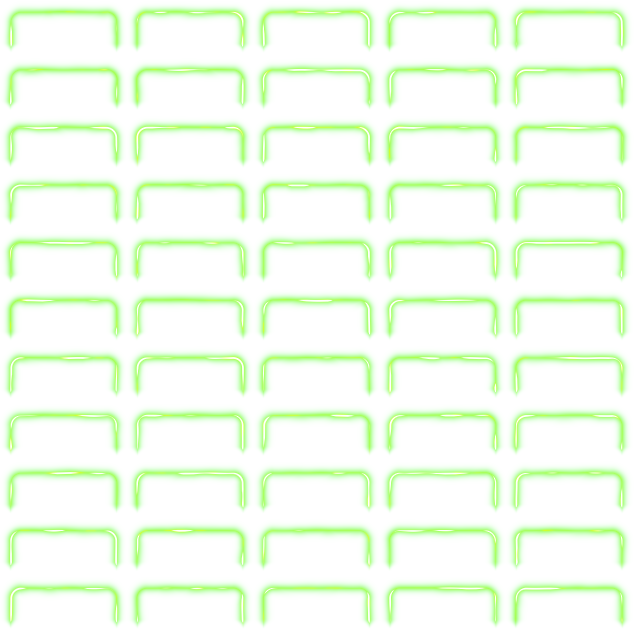
This pattern is drawn by a Shadertoy shader. Its source:

```glsl
// A 5 by 11 grid of green neon brackets, open at the bottom, on white.
// Each bracket is a rounded-box distance with a soft glow; gradient noise
// splits its stroke into two strands with thin white slivers between them.

// Layout, in canvas heights, measured from the top left
const vec2 COUNT = vec2(5.0, 11.0);
const vec2 PITCH = vec2(0.1974, 0.0900);
const vec2 START = vec2(0.0009, 0.0007);
const float TOP_MARGIN = 0.0182;
const float HALF_WIDTH = 0.0828;
const float RADIUS = 0.0160;
const float LEG_LENGTH = 0.0625;

// Stroke and glow
const float GLOW_DECAY = 0.0055;
const float GLOW_REACH = 0.0104;
const float GLOW_DEPTH = 0.64;
const float GAP_HALF = 0.0014;
const float WOBBLE = 0.0012;
const float NOISE_SCALE = 23.0;

vec2 hash22(vec2 p) {
    vec3 q = fract(p.xyx * vec3(0.1031, 0.1030, 0.0973));
    q += dot(q, q.yzx + 33.33);
    return fract((q.xx + q.yz) * q.zy);
}

float gradientDot(vec2 cell, vec2 offset) {
    float angle = 6.2832 * hash22(cell).x;
    return dot(vec2(cos(angle), sin(angle)), offset);
}

float gradientNoise(vec2 p) {
    vec2 i = floor(p), f = fract(p);
    vec2 u = f * f * f * (f * (f * 6.0 - 15.0) + 10.0);
    vec2 e = vec2(0.0, 1.0);
    return mix(
        mix(gradientDot(i, f), gradientDot(i + e.yx, f - e.yx), u.x),
        mix(gradientDot(i + e.xy, f - e.xy), gradientDot(i + e.yy, f - e.yy), u.x),
        u.y);
}

// Signed distance to a rounded slab without a lower edge; p.y is depth below its top
float bracketDistance(vec2 p) {
    vec2 q = vec2(abs(p.x) - HALF_WIDTH, -p.y) + RADIUS;
    return length(max(q, 0.0)) + min(max(q.x, q.y), 0.0) - RADIUS;
}

void mainImage(out vec4 fragColor, in vec2 fragCoord) {
    float pixel = 1.0 / iResolution.y;
    vec2 uv = fragCoord * pixel;
    uv.y = 1.0 - uv.y;

    // Cell index and local position
    vec2 grid = (uv - START) / PITCH;
    vec2 id = clamp(floor(grid), vec2(0.0), COUNT - 1.0);
    vec2 p = (grid - id) * PITCH - vec2(0.5 * PITCH.x, TOP_MARGIN);

    // Noise unique to each bracket
    vec2 seed = 60.0 * hash22(id + 7.0);
    float split = gradientNoise(p * NOISE_SCALE + seed);
    float sway = gradientNoise(p * NOISE_SCALE + seed + 91.7);
    float heat = gradientNoise(p * NOISE_SCALE * 1.7 + seed + 173.3);

    // Gap between strands, wider on the legs and closed at the tips
    float leg = smoothstep(0.0, RADIUS, p.y);
    float gap = GAP_HALF * clamp(2.6 * split + 0.1 + 0.4 * leg, 0.0, 1.0);
    gap *= 1.0 - smoothstep(0.78, 0.92, p.y / LEG_LENGTH);
    float center = WOBBLE * sway - 0.5 * gap;
    float edge = abs(bracketDistance(p) - center) - gap;
    float d = max(edge, 0.0);

    // Glow narrows to a point and fades at the end of each leg
    float fade = 1.0 - smoothstep(0.76, 1.03, p.y / LEG_LENGTH);
    float g = d / mix(0.3, 1.0, fade);
    float reach = g / GLOW_REACH;
    float glow = GLOW_DEPTH * exp(-g / GLOW_DECAY - reach * reach);
    glow *= fade * (1.0 + 0.18 * sway);

    // Green absorbs blue more than red; hot spots turn yellow
    float hot = exp(-d / 0.0008) * smoothstep(0.05, 0.4, heat) * fade;
    float redLoss = glow * (0.95 - 0.65 * glow) - 0.16 * hot;
    vec3 color = vec3(1.0 - redLoss, 1.0, 1.0 - glow - 0.16 * hot);

    // White sliver between the strands
    float core = clamp(0.5 - edge / pixel, 0.0, 1.0);
    core *= smoothstep(0.0002, 0.0008, gap);
    fragColor = vec4(clamp(mix(color, vec3(1.0), core), 0.0, 1.0), 1.0);
}
```
